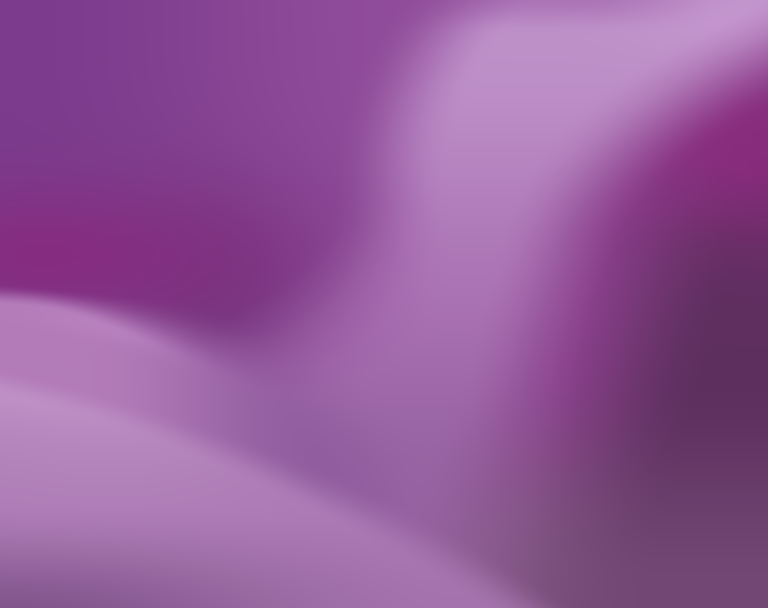
This background is drawn by a Shadertoy shader. Its source:

```glsl
// Soft violet drapery: a pale curved ribbon between a purple backdrop and a
// plum shadow, with two light folds at the lower left. Each fold is a smooth
// mask around a polynomial edge, tinted by gradients and Gaussian glows.

const vec3 VIOLET      = vec3(0.485, 0.230, 0.550);
const vec3 ORCHID      = vec3(0.565, 0.300, 0.605);
const vec3 MAGENTA     = vec3(0.525, 0.170, 0.500);
const vec3 DUSK        = vec3(0.455, 0.205, 0.490);
const vec3 RIBBON_TOP  = vec3(0.745, 0.565, 0.785);
const vec3 RIBBON_MID  = vec3(0.660, 0.440, 0.695);
const vec3 RIBBON_LOW  = vec3(0.595, 0.390, 0.635);
const vec3 SHADOW_RIM  = vec3(0.540, 0.250, 0.545);
const vec3 SHADOW_DEEP = vec3(0.365, 0.185, 0.370);
const vec3 SHADOW_LOW  = vec3(0.450, 0.280, 0.455);
const vec3 BERRY       = vec3(0.540, 0.165, 0.490);
const vec3 FOLD_LIGHT  = vec3(0.700, 0.485, 0.725);
const vec3 FOLD_FAR    = vec3(0.570, 0.365, 0.620);
const vec3 SHEET       = vec3(0.675, 0.480, 0.710);
const vec3 SHEET_LIT   = vec3(0.760, 0.585, 0.790);
const vec3 SHEET_DIM   = vec3(0.510, 0.330, 0.550);

const float RIBBON_SOFT = 0.075;
const float SHADOW_SOFT = 0.085;

float glow(vec2 p, vec2 center, vec2 radius) {
    vec2 q = (p - center) / radius;
    return exp(-dot(q, q));
}

// Smooth step centred on zero, with the given half width
float softEdge(float d, float halfWidth) {
    return smoothstep(-halfWidth, halfWidth, d);
}

vec3 backdropColor(vec2 p) {
    vec3 color = mix(VIOLET, ORCHID, smoothstep(0.0, 0.55, p.x));
    color = mix(color, DUSK, 0.85 * glow(p, vec2(0.27, 0.52), vec2(0.16, 0.19)));
    return mix(color, MAGENTA, 0.95 * glow(p, vec2(0.06, 0.58), vec2(0.25, 0.11)));
}

vec3 ribbonColor(vec2 p) {
    vec3 color = mix(RIBBON_LOW, RIBBON_MID, smoothstep(0.2, 0.55, p.y));
    color = mix(color, RIBBON_TOP, smoothstep(0.42, 0.95, p.y));
    float topDim = smoothstep(0.94, 1.01, p.y) * (1.0 - smoothstep(0.75, 0.98, p.x));
    color = mix(color, ORCHID, 0.45 * topDim);
    return color + 0.03 * glow(p, vec2(1.0, 0.96), vec2(0.15, 0.06));
}

vec3 shadowColor(vec2 p, float depth) {
    vec3 deep = mix(SHADOW_LOW, SHADOW_DEEP, smoothstep(0.02, 0.38, p.y));
    vec3 rim = mix(SHADOW_LOW + vec3(0.05), SHADOW_RIM, smoothstep(0.08, 0.4, p.y));
    vec3 color = mix(rim, deep, smoothstep(0.02, 0.23, depth));
    return mix(color, BERRY, 0.9 * glow(p, vec2(0.99, 0.75), vec2(0.16, 0.15)));
}

// Signed distance to the right of the ribbon's left edge
float ribbonDistance(vec2 p) {
    float above = max(p.y - 0.70, 0.0);
    float below = max(0.68 - p.y, 0.0);
    float edge = 0.51 + 1.1 * above * above - 2.0 * below * below;
    float slope = 2.2 * above + 4.0 * below;
    return (p.x - edge) / sqrt(1.0 + slope * slope);
}

// Signed distance into the shadow on the right
float shadowDistance(vec2 p) {
    float bend = max(p.y - 0.60, 0.0);
    float edge = 0.60 + 0.22 * p.y + 2.0 * bend * bend;
    float slope = 0.22 + 4.0 * bend;
    return (p.x - edge) / sqrt(1.0 + slope * slope);
}

void mainImage(out vec4 fragColor, in vec2 fragCoord) {
    vec2 p = fragCoord / iResolution.xy;

    // Backdrop and pale ribbon
    vec3 color = backdropColor(p);
    float ribbonSoft = RIBBON_SOFT + 0.05 * (1.0 - smoothstep(0.4, 0.7, p.y));
    color = mix(color, ribbonColor(p), softEdge(ribbonDistance(p), ribbonSoft));

    // Upper fold, crisp on the left and melting into the ribbon
    float foldDepth = 0.516 - 0.05 * p.x - 0.95 * p.x * p.x - p.y;
    vec3 fold = mix(FOLD_LIGHT, FOLD_FAR, smoothstep(0.10, 0.42, p.x));
    fold = mix(fold, RIBBON_LOW, smoothstep(0.42, 0.6, p.x));
    fold += 0.025 * glow(vec2(p.x, foldDepth), vec2(0.17, 0.03), vec2(0.12, 0.02));
    float foldSoft = mix(0.018, 0.09, smoothstep(0.05, 0.42, p.x));
    color = mix(color, fold, softEdge(foldDepth, foldSoft));

    // Plum shadow, softer towards the bottom
    float shadowDepth = shadowDistance(p);
    float shadowSoft = SHADOW_SOFT + 0.04 * (1.0 - smoothstep(0.05, 0.4, p.y));
    color = mix(color, shadowColor(p, shadowDepth), softEdge(shadowDepth, shadowSoft));

    // Lower sheet with a lit ridge and a dim base
    float sheetDepth = 0.369 - 0.27 * p.x - 0.38 * p.x * p.x - p.y;
    float ridge = exp(-max(sheetDepth, 0.0) / 0.10) * (1.0 - smoothstep(0.0, 0.45, p.x));
    vec3 sheet = mix(SHEET, SHEET_LIT, ridge);
    float baseDim = (1.0 - smoothstep(-0.02, 0.18, p.y)) * mix(1.0, 0.2, smoothstep(0.0, 0.6, p.x));
    sheet = mix(sheet, SHEET_DIM, baseDim);
    float sheetSoft = mix(0.026, 0.05, smoothstep(0.1, 0.65, p.x));
    color = mix(color, sheet, softEdge(sheetDepth, sheetSoft));

    fragColor = vec4(color, 1.0);
}
```
